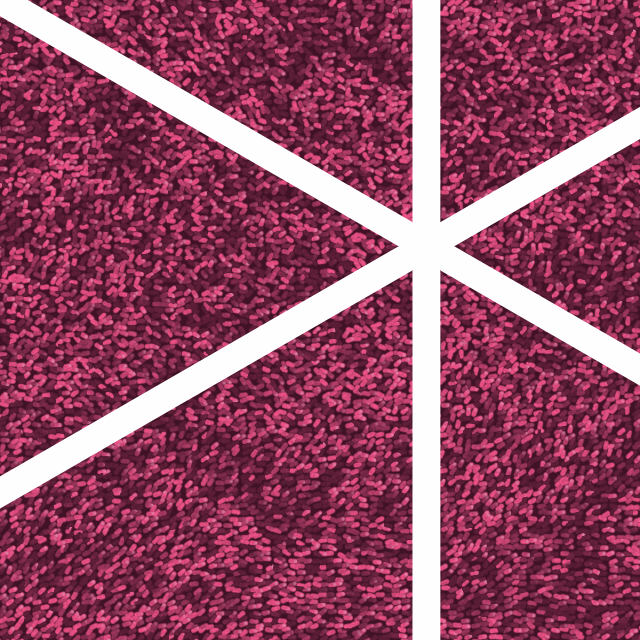
A WebGL 2 fragment shader for this texture:

```glsl
#version 300 es
precision highp float;

uniform vec2 u_resolution;
out vec4 fragColor;

// Layout, in canvas units
const vec2 CROSSING = vec2(0.6663, 0.6152);
const float BAND_HALF_WIDTH = 0.0218;
const float BAND_TURN = 1.047198;

// Yarn loops
const vec2 LOOP_DENSITY = vec2(80.0, 108.0);
const float LOOP_HALF_LENGTH = 0.0037;
const float LOOP_RADIUS = 0.0049;
const float LOOP_JITTER = 0.72;
const float LOOP_TILT = 0.22;
const float STACKING = 0.35;

// Colours
const vec3 GAP = vec3(0.25, 0.07, 0.15);
const vec3 DARK_YARN = vec3(0.34, 0.11, 0.20);
const vec3 WINE_YARN = vec3(0.53, 0.18, 0.31);
const vec3 PINK_YARN = vec3(0.85, 0.29, 0.48);
const vec3 SHEEN = vec3(0.87, 0.57, 0.70);
const vec3 BAND_WHITE = vec3(1.0, 0.995, 1.0);

// Integer hash giving three values in 0..1
vec3 hash3(vec2 cell, int seed) {
    uvec3 v = uvec3(ivec3(ivec2(cell), seed));
    v = v * 1664525u + 1013904223u;
    for (int i = 0; i < 2; i++) {
        v.x += v.y * v.z;
        v.y += v.z * v.x;
        v.z += v.x * v.y;
        v ^= v >> 16u;
    }
    return vec3(v & 0xffffu) / 65535.0;
}

float valueNoise(vec2 p, int seed) {
    vec2 cell = floor(p), f = fract(p);
    f = f * f * (3.0 - 2.0 * f);
    float low = mix(hash3(cell, seed).x, hash3(cell + vec2(1, 0), seed).x, f.x);
    float high = mix(hash3(cell + vec2(0, 1), seed).x, hash3(cell + 1.0, seed).x, f.x);
    return mix(low, high, f.y);
}

vec3 carpet(vec2 uv) {
    vec2 grid = uv * LOOP_DENSITY;
    vec2 home = floor(grid);
    float flow = LOOP_TILT + 1.3 * (valueNoise(uv * 7.0, 3) - 0.5);
    float disorder = mix(1.0, 2.2, smoothstep(0.1, 0.6, uv.y));

    // Keep the topmost of the overlapping loops
    float topHeight = -1.0, body = 0.0, along = 0.0;
    vec2 topCell = home;
    for (int j = -1; j <= 1; j++) {
        for (int i = -1; i <= 1; i++) {
            vec2 cell = home + vec2(i, j);
            vec3 place = hash3(cell, 1);
            vec2 centre = cell + 0.5 + (place.xy - 0.5) * LOOP_JITTER;
            vec2 offset = (grid - centre) / LOOP_DENSITY;
            float angle = flow + (place.z - 0.5) * disorder;
            vec2 axis = vec2(cos(angle), sin(angle));
            float reach = dot(offset, axis);
            vec2 nearest = axis * clamp(reach, -LOOP_HALF_LENGTH, LOOP_HALF_LENGTH);
            float d = length(offset - nearest) / LOOP_RADIUS;
            float roundness = 1.0 - d * d;
            float height = roundness + STACKING * hash3(cell, 2).x;
            if (height > topHeight) {
                topHeight = height;
                body = roundness;
                along = reach / LOOP_HALF_LENGTH;
                topCell = cell;
            }
        }
    }

    // Yarn tone, drifting into darker and pinker patches
    vec3 traits = hash3(topCell, 4);
    float patches = valueNoise(uv * 11.0, 5) + valueNoise(uv * 32.0, 6) - 1.0;
    float tone = traits.x + 0.32 * patches;
    vec3 yarn = mix(DARK_YARN, WINE_YARN, smoothstep(0.12, 0.5, tone));
    yarn = mix(yarn, PINK_YARN, smoothstep(0.42, 0.92, tone));

    // Rounded shading, fibre grain and a sheen near one end
    float lift = smoothstep(-0.1, 0.85, body);
    float grain = valueNoise(uv * 420.0, 7) - 0.5;
    vec3 colour = mix(GAP, yarn * (1.04 + 0.2 * grain), lift);
    float crest = smoothstep(0.5, 1.0, body) * smoothstep(-0.3, 1.1, along);
    float gloss = crest * smoothstep(0.25, 1.0, traits.y) * smoothstep(0.15, 0.7, tone);
    return mix(colour, SHEEN, 0.75 * gloss);
}

// Distance to the nearest of three lines meeting at equal angles
float bandDistance(vec2 p) {
    float nearest = 2.0;
    for (int i = 0; i < 3; i++) {
        float turn = float(i) * BAND_TURN;
        nearest = min(nearest, abs(dot(p, vec2(cos(turn), sin(turn)))));
    }
    return nearest - BAND_HALF_WIDTH;
}

void main() {
    vec2 uv = gl_FragCoord.xy / u_resolution;

    // Four samples soften the loop edges
    vec3 colour = vec3(0.0);
    for (int k = 0; k < 4; k++) {
        vec2 shift = vec2(k % 2, k / 2) * 0.5 - 0.25;
        colour += 0.25 * carpet(uv + shift / u_resolution);
    }

    float pixel = 1.0 / min(u_resolution.x, u_resolution.y);
    float band = 1.0 - smoothstep(-0.6 * pixel, 0.6 * pixel, bandDistance(uv - CROSSING));
    fragColor = vec4(mix(colour, BAND_WHITE, band), 1.0);
}
```
